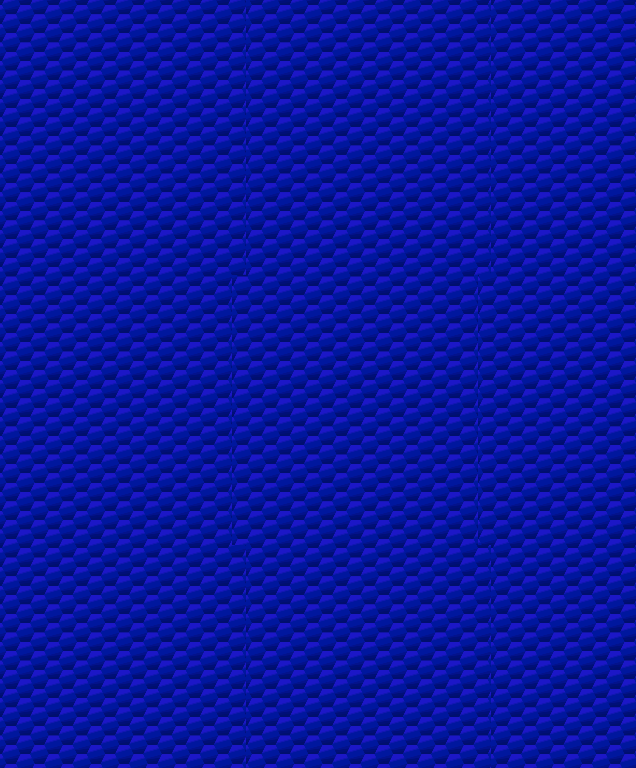
A Shadertoy shader for this pattern:

```glsl
#define REPEATS vec2(45.0, 41.0)   // staggered columns across, cells down
#define PHASE vec2(0.21, -0.24)    // lattice offset, in cells
#define SEAM_SPACING 17.37         // columns between vertical seams
#define SEAM_SLIP 0.37             // sideways slip at each seam
#define HEX_TAPER 0.25             // slant of the hexagon sides
#define EDGE_SOFTNESS 0.4          // in output samples
#define LUMP_BLUE vec3(0.0, 0.09, 0.62)
#define LUMP_SHADE vec3(0.01, 0.07, 0.55)
#define LIT_VIOLET vec3(0.11, 0.09, 0.78)
#define LIT_EDGE vec3(0.07, 0.09, 0.70)
#define DARK_BLUE vec3(0.0, 0.06, 0.47)
#define DEEP_BLUE vec3(0.0, 0.06, 0.43)

// Shift the lattice sideways past each seam; the middle stretch sits one column left
float slipSeams(float x, float height) {
    float middle = step(0.29, height) * step(height, 0.642);
    float firstSeam = mix(17.4, 16.45, middle);
    float seamsPassed = floor((x - firstSeam) / SEAM_SPACING) + 1.0;
    return x - max(seamsPassed, 0.0) * SEAM_SLIP;
}

// Offset from the nearest centre of a grid with the given period
vec2 nearestOffset(vec2 p, vec2 period) {
    return p - period * floor(p / period + 0.5);
}

// Sheared measure whose equal lines between neighbours are the hexagon sides
float sideMeasure(vec2 p) {
    return abs(p.x) + 2.0 * HEX_TAPER * abs(p.y);
}

// Lump with a lit cap, a shaded rim and a dark underside, all rising to the right
vec3 hexColor(vec2 p, float blur) {
    float lean = p.y - 0.28 * p.x;
    float under = p.y - 0.14 * p.x;

    vec3 color = mix(DEEP_BLUE, DARK_BLUE, smoothstep(-blur, blur, under + 0.38));
    color = mix(color, LUMP_SHADE, smoothstep(-blur, blur, under + 0.25));
    color = mix(color, LUMP_BLUE, smoothstep(-blur, blur, lean + 0.15));
    color = mix(color, LIT_EDGE, smoothstep(-blur, blur, lean - 0.18));
    color = mix(color, LIT_VIOLET, smoothstep(-blur, blur, lean - 0.24));

    // Close the cap softly against the underside of the cell above
    return mix(color, DEEP_BLUE, 0.5 * smoothstep(0.5 - blur, 0.5, p.y));
}

void mainImage(out vec4 fragColor, in vec2 fragCoord) {
    vec2 uv = fragCoord / iResolution.xy;
    float blur = EDGE_SOFTNESS * REPEATS.y / iResolution.y;

    vec2 lattice = uv * REPEATS;
    lattice.x = slipSeams(lattice.x, uv.y);
    lattice += PHASE;

    // Measure both axes in cell heights
    float columnWidth = iResolution.x / iResolution.y * REPEATS.y / REPEATS.x;
    lattice.x *= columnWidth;
    vec2 period = vec2(2.0 * columnWidth, 1.0);

    // Even columns, and odd columns raised by half a cell
    vec2 even = nearestOffset(lattice, period);
    vec2 odd = nearestOffset(lattice - 0.5 * period, period);

    // Blend across the shared side of the two nearest hexagons
    float side = sideMeasure(odd) - sideMeasure(even);
    float inEven = smoothstep(-2.0 * blur, 2.0 * blur, side);
    vec3 color = mix(hexColor(odd, blur), hexColor(even, blur), inEven);

    fragColor = vec4(color, 1.0);
}
```
